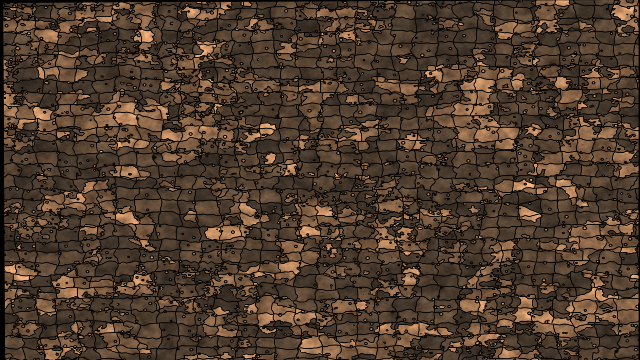
Write a Shadertoy shader that draws this texture.

```glsl
// Weathered brown stonework: a wavering grid of small blocks, overlaid by
// ragged tan patches cut from layered noise and by cellular specks. Each
// contour gets a thin black line, its distance taken from the field gradient.

#define GRID vec2(18.0, 29.5)        // blocks per canvas height
#define PATCH_SCALE vec2(15.0, 25.0) // base frequency of tan patches
#define PATCH_LEVEL 0.14             // higher leaves fewer patches
#define LINE_HALF 0.0014             // half width of the outlines
#define SPECK_SCALE 42.0
#define LINE_COLOR vec3(0.025, 0.018, 0.013)
#define STONE_DARK vec3(0.235, 0.193, 0.153)
#define STONE_WARM vec3(0.385, 0.296, 0.219)
#define TAN_DULL vec3(0.455, 0.338, 0.240)
#define TAN_BRIGHT vec3(0.780, 0.570, 0.400)

float hash(vec2 p) {
    vec3 h = fract(p.xyx * vec3(0.1031, 0.1030, 0.0973));
    h += dot(h, h.yzx + 33.33);
    return fract((h.x + h.y) * h.z);
}

// Smooth value noise, centred on zero
float noise(vec2 p) {
    vec2 i = floor(p), f = fract(p);
    f = f * f * (3.0 - 2.0 * f);
    float low = mix(hash(i), hash(i + vec2(1, 0)), f.x);
    float high = mix(hash(i + vec2(0, 1)), hash(i + vec2(1, 1)), f.x);
    return mix(low, high, f.y) - 0.5;
}

float layeredNoise(vec2 p, float gain) {
    float sum = 0.0, weight = 1.0;
    for (int i = 0; i < 4; i++) {
        sum += weight * noise(p);
        p = mat2(1.96, 0.40, -0.40, 1.96) * p + 37.2;
        weight *= gain;
    }
    return sum;
}

float roughness(vec2 p) {
    return clamp(0.5 + 1.3 * noise(p * 5.0 + 71.0), 0.0, 1.0);
}

// xy: wavering block coordinates, z: patch height above its threshold
vec3 surfaceField(vec2 p) {
    float rough = roughness(p);
    vec2 waver = 0.50 * vec2(noise(p * 9.0 + 11.0), noise(p * 9.0 + 53.0));
    waver += 0.34 * vec2(noise(p * 34.0 + 5.0), noise(p * 30.0 + 91.0));
    waver += mix(0.10, 0.28, rough)
           * vec2(noise(p * 85.0 + 23.0), noise(p * 85.0 + 67.0));
    vec2 q = p * GRID + waver;
    q.x += 0.3 * hash(vec2(floor(q.y), 8.0));
    float patchHeight = layeredNoise(p * PATCH_SCALE + 140.0, mix(0.48, 0.72, rough));
    return vec3(q, patchHeight - PATCH_LEVEL);
}

// Nearest speck: x is signed distance to its rim, y its random tone
vec2 speckField(vec2 p, float rough) {
    vec2 s = p * SPECK_SCALE, base = floor(s);
    vec2 nearest = vec2(1.0, 0.0);
    for (int y = -1; y <= 1; y++)
    for (int x = -1; x <= 1; x++) {
        vec2 cell = base + vec2(x, y);
        vec2 center = cell + vec2(hash(cell + 3.7), hash(cell + 61.3));
        float tone = hash(cell + 127.1);
        float radius = mix(0.07, 0.17, tone);
        float present = step(hash(cell + 211.9), 0.15 + 0.40 * rough);
        vec2 offset = (s - center) * vec2(0.85, 1.0);
        float d = mix(1.0, length(offset) - radius, present);
        if (d < nearest.x) nearest = vec2(d, tone);
    }
    return vec2(nearest.x / SPECK_SCALE, nearest.y);
}

void mainImage(out vec4 fragColor, in vec2 fragCoord) {
    vec2 p = fragCoord / iResolution.y;
    float aspect = iResolution.x / iResolution.y;
    float pixel = 1.0 / iResolution.y;

    // Fields and their slopes
    const float STEP = 0.0007;
    vec3 here = surfaceField(p);
    vec3 slopeX = (surfaceField(p + vec2(STEP, 0)) - here) / STEP;
    vec3 slopeY = (surfaceField(p + vec2(0, STEP)) - here) / STEP;
    vec3 slope = sqrt(slopeX * slopeX + slopeY * slopeY);
    slope = max(slope, vec3(10.0, 16.0, 8.0));

    // Distance to the nearest block joint, patch rim or speck rim
    vec2 joint = (0.5 - abs(fract(here.xy) - 0.5)) / slope.xy;
    float rim = here.z / slope.z;
    float rough = roughness(p);
    vec2 speck = speckField(p, rough);
    float edge = min(min(joint.x, joint.y), min(abs(rim), abs(speck.x)));

    // Stone and patch colours, one tone per block
    vec2 block = floor(here.xy);
    float tone = hash(block + 17.0);
    float glow = hash(block + 83.0);
    vec3 stone = mix(STONE_DARK, STONE_WARM, tone);
    vec3 tan_ = mix(TAN_DULL, TAN_BRIGHT, glow * glow);
    float inPatch = smoothstep(-0.5 * pixel, 0.5 * pixel, rim);
    vec3 color = mix(stone, tan_, inPatch);
    float inSpeck = 1.0 - smoothstep(-0.5 * pixel, 0.5 * pixel, speck.x);
    color = mix(color, mix(STONE_DARK, TAN_BRIGHT, speck.y), inSpeck);

    // Cloudy mottling, then outlines
    color *= 1.0 + 0.45 * layeredNoise(p * vec2(32.0, 40.0) + 19.0, 0.6);
    float ink = 1.0 - smoothstep(LINE_HALF - 0.5 * pixel, LINE_HALF + 0.5 * pixel, edge);
    color = mix(color, LINE_COLOR, ink);

    // Slightly skewed black margin
    float left = p.x - mix(0.014, 0.009, p.y);
    float top = 1.0 - p.y - 0.008 * (1.0 - p.x / aspect);
    float right = aspect - p.x - 0.004;
    float inside = min(left, min(top, right));
    color *= smoothstep(-0.5 * pixel, 0.5 * pixel, inside);
    fragColor = vec4(color, 1.0);
}
```
